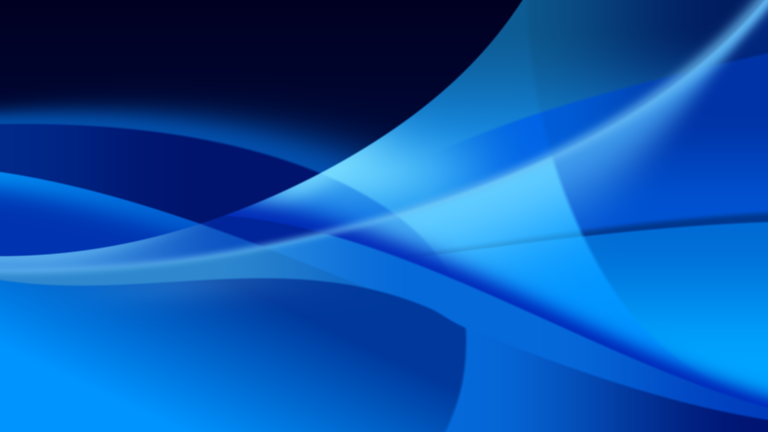
Give the GLSL for this background, as a Shadertoy shader.

```glsl
// Overlapping translucent blue ribbons sweeping over a navy sky.
// Each ribbon border is a smooth curve; layers are painted back to front,
// tinted by gradients and by soft falloffs measured from those curves.

// Cubic through four heights, evenly spaced over t = 0..1
float throughFour(float t, vec4 heights) {
    float u = t * 3.0, a = u - 1.0, b = u - 2.0, c = u - 3.0;
    return dot(heights, vec4(-a * b * c / 6.0, u * b * c / 2.0, -u * a * c / 2.0, u * a * b / 6.0));
}

// Gentle parabola that turns steep near s = 1
float sweep(float s, float base, float bend, float steep, float power) {
    return base + bend * s * s + steep * pow(s, power);
}

// 1 where d is positive, with a smoothed border
float above(float d, float soft) {
    float w = soft + 0.75 * fwidth(d);
    return smoothstep(-w, w, d);
}

float below(float d, float soft) { return above(-d, soft); }

float falloff(float d, float width) { return exp(-d * d / (width * width)); }

float glow(vec2 p, vec2 centre, vec2 size) {
    vec2 q = (p - centre) / size;
    return exp(-dot(q, q));
}

// Superellipse: negative inside, 0 on the rim
float dome(vec2 p) {
    vec2 q = p - vec2(0.026, 0.213);
    q = abs(q) / vec2(0.581, q.y < 0.0 ? 0.625 : 0.5);
    return pow(pow(q.x, 2.15) + pow(q.y, 2.15), 0.465) - 1.0;
}

vec3 skyColour(vec2 p, float rim) {
    vec3 night = mix(vec3(0.0, 0.0, 0.13), vec3(0.0, 0.04, 0.23), (1.0 - p.y) * 2.5);
    night += vec3(0.01, 0.27, 0.45) * falloff(rim, 0.07 + 0.17 * p.x);
    vec3 inner = mix(vec3(0.0, 0.16, 0.54), vec3(0.0, 0.08, 0.43), smoothstep(0.0, 0.25, p.x));
    return mix(inner, night, above(rim, 0.004));
}

// Ribbon behind: bright at the centre, teal and dark towards the top right
vec3 backRibbon(vec2 p, float dA, float dE, float dD, float dH, float rim) {
    vec3 teal = mix(vec3(0.05, 0.36, 0.58), vec3(0.0, 0.12, 0.4), smoothstep(0.66, 0.95, p.x));
    vec3 col = mix(vec3(0.08, 0.56, 0.94), teal, smoothstep(0.58, 0.95, p.y));
    vec3 panel = mix(vec3(0.0, 0.39, 0.9), vec3(0.0, 0.2, 0.65), smoothstep(0.7, 0.95, p.x));
    col = mix(col, panel, below(dH, 0.003) * smoothstep(0.54, 0.7, p.x));
    col = mix(col, vec3(0.45, 0.85, 1.0), 0.85 * glow(p, vec2(0.45, 0.6), vec2(0.13, 0.09)));
    col *= mix(vec3(0.55, 0.78, 0.95), vec3(1.0), above(rim, 0.004));
    col = mix(col, vec3(0.5, 0.88, 1.0), 0.7 * falloff(dA, 0.045) * glow(p, vec2(0.41, 0.58), vec2(0.1, 0.12)));
    col = mix(col, vec3(0.0, 0.15, 0.7), 0.9 * falloff(dE, 0.045) * (1.0 - smoothstep(0.42, 0.55, p.x)));

    // The narrow tail on the left, split by the descending lines
    vec3 tail = mix(vec3(0.27, 0.6, 0.89), vec3(0.04, 0.32, 0.76), smoothstep(0.05, 0.33, p.x));
    tail = mix(tail, vec3(0.0, 0.14, 0.6), above(dD, 0.002));
    tail = mix(tail, vec3(0.4, 0.72, 0.94), 0.5 * falloff(dA, 0.018) * (1.0 - smoothstep(0.1, 0.3, p.x)));
    return mix(col, tail, below(dE, 0.002));
}

// Ribbon in front: cyan below its upper edge, deeper blue behind the arc
vec3 frontRibbon(vec2 p, float dB, float dE, float dH, float arc, float rim) {
    float t = (p.x - 0.43) / 0.57;
    float dI = p.y - throughFour(t, vec4(0.382, 0.431, 0.477, 0.507));
    float thickness = 0.002 + 0.019 * clamp(t, 0.0, 1.0);
    vec3 cyan = mix(vec3(0.0, 0.58, 1.0), vec3(0.38, 0.8, 1.0), falloff(dB, 0.19));

    vec3 upper = mix(vec3(0.0, 0.32, 0.82), vec3(0.0, 0.2, 0.65), smoothstep(0.5, 0.75, p.y));
    upper *= mix(1.0, 0.75, above(dH, 0.003));
    vec3 lower = mix(vec3(0.0, 0.64, 1.0), vec3(0.0, 0.42, 0.83), smoothstep(0.15, 0.48, p.y));
    vec3 deep = mix(lower, upper, above(dI + thickness, 0.002));
    float spill = 0.025 + 0.12 * (1.0 - smoothstep(0.75, 1.0, p.x));
    deep = mix(deep, vec3(0.3, 0.68, 0.97), 0.85 * falloff(dB, spill));

    float right = above(arc, 0.003);
    vec3 col = mix(cyan, deep, right);
    float crease = below(dI, 0.008) * above(dI + thickness, 0.002) * smoothstep(0.0, 0.2, t);
    col *= 1.0 - crease * mix(0.12, 0.32, right);
    col *= mix(vec3(0.75, 0.86, 0.96), vec3(1.0), above(rim, 0.004));
    return mix(col, vec3(0.0, 0.15, 0.72), 0.92 * falloff(dE, mix(0.06, 0.035, p.x)));
}

vec3 lowerField(vec2 p, float dF, float rim) {
    float light = clamp(1.5 - 2.1 * p.x - 2.5 * p.y, 0.0, 1.0);
    vec3 inner = mix(vec3(0.0, 0.22, 0.61), vec3(0.0, 0.58, 1.0), light);
    inner += vec3(0.1, 0.12, 0.08) * falloff(dF, 0.05) * glow(p, vec2(0.25, 0.34), vec2(0.13, 0.2));
    vec3 outer = mix(vec3(0.02, 0.41, 0.85), vec3(0.0, 0.08, 0.45), smoothstep(0.6, 1.0, p.x));
    return mix(inner, outer, above(rim, 0.003));
}

void mainImage(out vec4 fragColor, in vec2 fragCoord) {
    vec2 p = fragCoord / iResolution.xy;

    // Signed offsets from every border, positive above or to the right
    float dA = p.y - sweep(p.x / 0.68, 0.407, 0.509, 0.083, 10.0);
    float dB = p.y - sweep(p.x / 0.996, 0.37, 0.498, 0.132, 8.0);
    float arc = p.x - sweep((1.0 - p.y) / 0.9375, 0.6875, 0.21, 0.103, 10.0);
    float dD = p.y - throughFour(p.x, vec4(0.602, 0.435, 0.199, 0.028));
    float dE = p.y - throughFour((max(p.x, 0.281) - 0.281) / 0.719, vec4(0.502, 0.403, 0.22, 0.056));
    float dF = p.y - throughFour(p.x / 0.603, vec4(0.352, 0.345, 0.352, 0.248));
    float dH = p.y - throughFour((p.x - 0.56) / 0.44, vec4(0.641, 0.741, 0.815, 0.877));
    float rim = dome(p);
    dF = mix(dF, dD, smoothstep(0.56, 0.61, p.x));

    // Sky and the wedge at the left
    vec3 col = skyColour(p, rim);
    vec3 wedge = mix(vec3(0.0, 0.2, 0.69), vec3(0.0, 0.53, 0.94), falloff(dD, 0.05) * (1.0 - 2.2 * p.x));
    col = mix(col, wedge, below(dD, 0.001));

    // Ribbons
    vec3 back = backRibbon(p, dA, dE, dD, dH, rim) * mix(1.0, 0.94, above(arc, 0.004));
    col = mix(col, back, below(dA, 0.001));
    vec3 front = frontRibbon(p, dB, dE, dH, arc, rim);
    vec3 band = mix(vec3(0.2, 0.58, 0.88), vec3(0.02, 0.41, 0.85), smoothstep(0.25, 0.55, p.x));
    band = mix(band, vec3(0.0, 0.24, 0.74), smoothstep(0.7, 1.0, p.x));
    band *= mix(0.92, 1.0, max(above(dD, 0.002), above(rim, 0.003)));
    front = mix(front, band, below(dE, 0.002));
    col = mix(col, front, below(dB, 0.004));

    // Light rim of the front ribbon, widening to the top right
    float rimWidth = 0.01 + 0.026 * pow(p.x, 4.0);
    col = mix(col, vec3(0.42, 0.74, 0.95), mix(0.35, 0.7, p.x) * falloff(dB, rimWidth));

    // Field at the bottom
    col = mix(col, lowerField(p, dF, rim), below(dF, 0.002));
    fragColor = vec4(clamp(col, 0.0, 1.0), 1.0);
}
```
